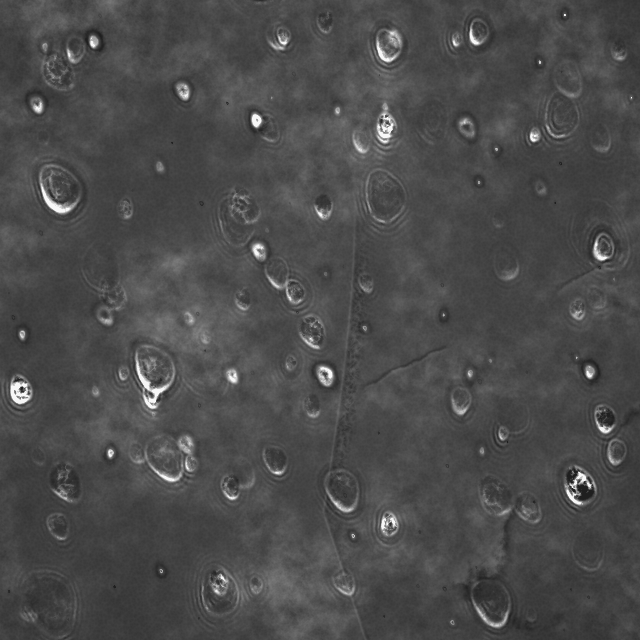
Write a three.js fragment shader that draws this texture.

```glsl
// Grey phase-contrast view of scattered round cells on a hazy film.
// Jittered grids place tilted ellipses with fringes, lit crescents, grainy
// bodies and bright cores; layered sines make haze, cellular noise the grain.
#define BASE_GREY 0.302
#define HAZE_AMOUNT 0.075
#define MOTTLE_AMOUNT 0.062
#define GRAIN_AMOUNT 0.05
#define VIGNETTE 0.13
#define CELL_TILT 0.28
#define LIGHT_ANGLE -2.1
#define FRINGE_FREQ 760.0
#define FRINGE_REACH 0.011
#define RIM_WIDTH 0.0032
#define SCRATCH_LIGHT 0.06
#define FOLD_DEPTH 0.08
varying vec2 vUv;

vec3 hash3(vec2 p) {
  vec3 q = fract(p.xyx * vec3(0.1031, 0.1030, 0.0973));
  q += dot(q, q.yxz + 33.33);
  return fract((q.xxy + q.yzz) * q.zyx);
}

mat2 rotation(float a) { return mat2(cos(a), -sin(a), sin(a), cos(a)); }

float bell(float x, float width) { return exp(-x * x / (width * width)); }

// Distance to the nearest jittered point.
float cellular(vec2 p) {
  float nearest = 2.0;
  for (int i = 0; i < 9; i++) {
    vec2 c = floor(p) + vec2(mod(float(i), 3.0), floor(float(i) / 3.0)) - 1.0;
    nearest = min(nearest, length(c + hash3(c + 50.0).xy - p));
  }
  return nearest;
}

// Warped sines, turned and shrunk at each octave.
float haze(vec2 p) {
  float sum = 0.0, amp = 0.5;
  for (int i = 0; i < 7; i++) {
    p = rotation(0.9) * p * 1.75 + 2.3;
    sum += amp * sin(p.x + 1.4 * sin(0.7 * p.y)) * sin(p.y + 1.2 * sin(0.8 * p.x));
    amp *= 0.7;
  }
  return sum;
}

// Light added by one cell; look = fringes, crescent, grainy body, core.
float cellLight(vec2 d, float r, vec4 look, vec3 h, float grain, float mottle) {
  vec2 q = rotation(CELL_TILT + 0.6 * (h.x - 0.5)) * d / (r * vec2(0.84, 1.16));
  float angle = atan(q.y, q.x + 0.00001);
  float k = length(q) + 0.06 * sin(3.0 * angle + 6.3 * h.y) + 0.0026 * mottle / (r + 0.004);
  float edge = (k - 1.0) * r;
  float lit = pow(0.5 + 0.5 * cos(angle - LIGHT_ANGLE + h.y - 0.5), 3.0);
  float inside = 1.0 - smoothstep(0.7, 1.05, k);
  float broken = clamp(0.7 + 1.5 * mottle, 0.05, 1.8);
  float fringes = cos(edge * FRINGE_FREQ) * exp(-abs(edge) / FRINGE_REACH);
  fringes = fringes * broken * (0.3 + 0.9 * lit) + 0.45 * bell(k, 1.4) - 0.45 * inside;
  float crescent = lit * bell(edge + 0.002, RIM_WIDTH * (0.6 + lit)) * (0.6 + 0.5 * broken)
                 - 0.1 * bell(edge - 0.007, 0.005);
  // An off-centre inner ring and uneven clumps fill the body.
  float inner = bell((length(q - 0.3 * (h.yz - 0.5)) - 0.5) * r + 0.002 * mottle, RIM_WIDTH);
  float body = inside * (broken * (smoothstep(0.3, 0.85, grain) + 0.7 * inner) - 0.25)
             + (0.2 + 0.6 * lit) * broken * bell(edge, RIM_WIDTH);
  float hole = step(0.65, h.x) * bell(k, 0.45);
  float core = (1.0 - smoothstep(0.6, 1.1, k)) * (1.0 - hole) * (0.5 + 0.6 * broken)
             - 0.12 * bell(edge - 0.006, 0.004);
  return dot(look, vec4(fringes, crescent, body, core));
}

// One population: n grid cells across, a kept share, a radius range.
float population(vec2 p, float n, float kept, vec2 radii, vec4 look, float grain, float mottle) {
  float light = 0.0;
  for (int i = 0; i < 9; i++) {
    vec2 c = floor(p * n) + vec2(mod(float(i), 3.0), floor(float(i) / 3.0)) - 1.0;
    vec3 h = hash3(c + n * 17.0), g = hash3(c + n * 31.0 + 7.0);
    vec2 d = p - (c + 0.2 + 0.6 * h.xy) / n;
    float r = mix(radii.x, radii.y, g.x * g.x), focus = mix(0.2, 1.3, g.y * g.y);
    if (h.z < kept) light += focus * cellLight(d, r, look, g, grain, mottle);
  }
  return light;
}

// Long thin scratch with a dark speckled band on its right side.
float scratch(vec2 p, float grain) {
  float bend = sin(1.5708 * clamp((p.y - 0.2) / 0.5, 0.0, 1.0));
  float x = p.x - 0.505 - 0.05 * bend - 0.33 * max(0.2 - p.y, 0.0);
  float line = bell(x, 0.002) - 0.5 * bell(x - 0.005, 0.003);
  float band = bell(x - 0.014, 0.011) * bell(p.y - 0.42, 0.2);
  return (1.0 - smoothstep(0.55, 0.8, p.y)) * SCRATCH_LIGHT * line + band * 0.15 * (grain - 0.6);
}

// Broken dark folds and uneven ripples, mostly at the lower right.
float folds(vec2 p, float cloud, float mottle) {
  float area = smoothstep(0.48, 0.62, p.x) * (1.0 - smoothstep(0.5, 0.72, p.y));
  float level = sin(9.0 * p.x + 2.0 * sin(7.0 * p.y)) + sin(11.0 * p.y - 3.0 * p.x) + 0.4 * cloud + 0.06 * mottle;
  float gaps = smoothstep(-0.1, 0.5, sin(17.0 * p.x + 8.0 * p.y) + cloud);
  float crease = 0.6 * bell(level - 0.13, 0.08) - bell(level, 0.08);
  float ripple = sin(120.0 * (p.y + 0.5 * p.x) + 9.0 * cloud) * smoothstep(-0.2, 0.5, cloud);
  return area * (FOLD_DEPTH * gaps * crease + 0.02 * ripple);
}

void main() {
  vec2 p = vUv, off = vUv - 0.5;
  float cloud = haze(p * 4.6), mottle = haze(p * 30.0 + 4.0);
  float grain = cellular((p + 0.003 * sin(p.yx * 210.0 + 3.0 * mottle)) * 125.0);
  float fine = cellular(p * 210.0 + 9.0);
  float grey = BASE_GREY - VIGNETTE * dot(off, off) + HAZE_AMOUNT * cloud * (1.0 + 0.5 * cloud);
  grey += MOTTLE_AMOUNT * mottle * (0.7 + cloud) + GRAIN_AMOUNT * (0.6 * fine + 0.4 * grain - 0.45);
  grey += scratch(p, grain) + folds(p, cloud, mottle);
  // Ghosts, crescents, grainy cells, small rings, bright spots, glints, dark specks.
  grey += population(p, 4.0, 0.75, vec2(0.03, 0.06), vec4(0.15, 0.10, 0.05, 0.0), grain, mottle);
  grey += population(p, 6.0, 0.65, vec2(0.016, 0.036), vec4(0.18, 0.80, 0.10, 0.0), grain, mottle);
  grey += population(p, 7.0, 0.44, vec2(0.014, 0.032), vec4(0.16, 0.40, 0.60, 0.0), grain, mottle);
  grey += population(p, 8.0, 0.45, vec2(0.008, 0.022), vec4(0.18, 0.35, 0.20, 0.0), grain, mottle);
  grey += population(p, 9.0, 0.30, vec2(0.005, 0.014), vec4(0.10, 0.30, 0.30, 0.8), grain, mottle);
  grey += population(p, 15.0, 0.10, vec2(0.002, 0.005), vec4(0.05, 0.0, 0.0, 0.6), grain, mottle);
  grey += population(p, 21.0, 0.12, vec2(0.002, 0.004), vec4(0.0, 0.0, 0.0, -0.16), grain, mottle);
  gl_FragColor = vec4(vec3(clamp(grey, 0.12, 0.97)), 1.0);
}
```
